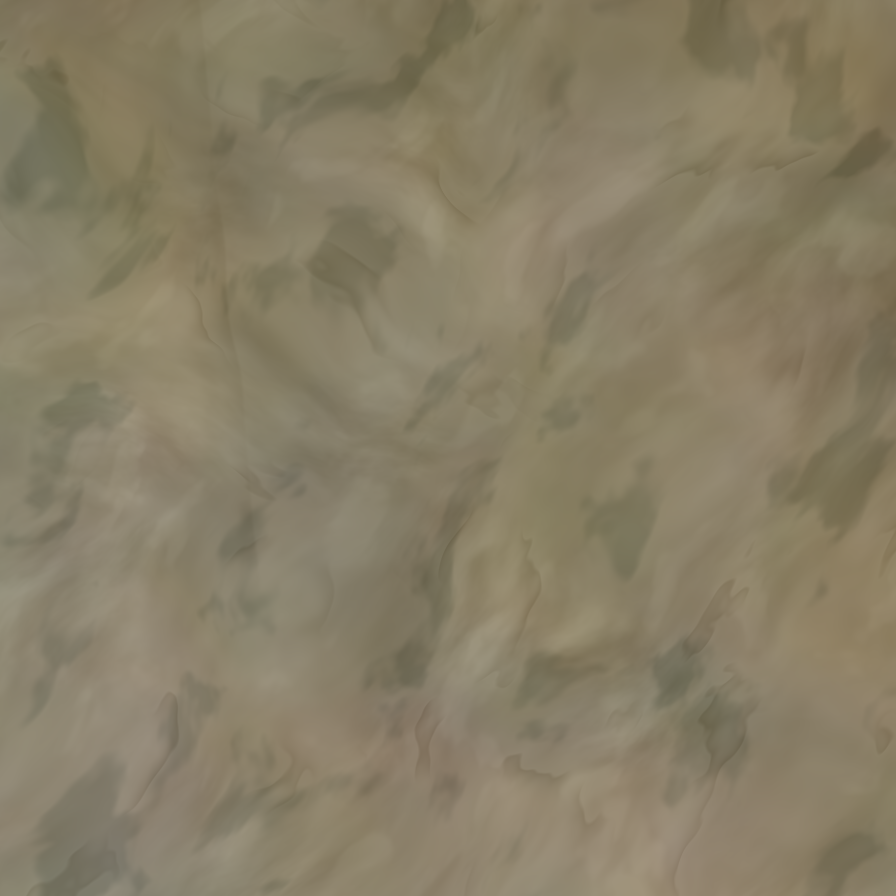
A three.js fragment shader for this texture:

```glsl
// Soft, weathered olive-tan plaster with blurred diagonal trowel smears and faint creases.
varying vec2 vUv;

#define DARK_TONE vec3(0.435, 0.392, 0.292)
#define LIGHT_TONE vec3(0.592, 0.560, 0.470)
#define WARM_SHIFT vec3(0.044, 0.000, -0.022)
#define OLIVE_SHIFT vec3(-0.008, 0.008, -0.042)
#define BLOTCH_SCALE 3.6
#define BLOTCH_CONTRAST 0.34
#define SMEAR_SCALE vec2(3.8, 9.5)
#define SMEAR_CONTRAST 0.50
#define CREASE_DEPTH 0.42
#define RISING_ANGLE 0.92
#define FALLING_ANGLE -0.50
#define SEAM_DEPTH 0.18

vec2 hash22(vec2 p) {
  vec3 q = fract(p.xyx * vec3(0.1031, 0.1030, 0.0973));
  q += dot(q, q.yzx + 33.33);
  return fract((q.xx + q.yz) * q.zy);
}

float cornerSlope(vec2 cell, vec2 corner, vec2 f) {
  return dot(hash22(cell + corner) * 2.0 - 1.0, f - corner);
}

// Gradient noise, centred on zero
float noise(vec2 p) {
  vec2 i = floor(p);
  vec2 f = p - i;
  vec2 u = f * f * f * (f * (f * 6.0 - 15.0) + 10.0);
  float low = mix(cornerSlope(i, vec2(0.0), f), cornerSlope(i, vec2(1.0, 0.0), f), u.x);
  float high = mix(cornerSlope(i, vec2(0.0, 1.0), f), cornerSlope(i, vec2(1.0), f), u.x);
  return mix(low, high, u.y);
}

mat2 rotation(float angle) {
  float c = cos(angle);
  float s = sin(angle);
  return mat2(c, -s, s, c);
}

float fbm(vec2 p) {
  float sum = 0.0;
  float amplitude = 1.0;
  for (int octave = 0; octave < 4; octave++) {
    sum += amplitude * noise(p);
    p = rotation(0.35) * p * 2.03 + 17.3;
    amplitude *= 0.5;
  }
  return sum;
}

// Stretched stroke: x is its soft shade, y a short crease crisp on one side only
vec2 smear(vec2 p, float angle, float seed) {
  vec2 q = rotation(angle) * p * SMEAR_SCALE + seed;
  float shade = fbm(q);
  float edge = shade - 0.08;
  float crease = smoothstep(0.0, 0.05, edge) * exp(-6.0 * max(edge, 0.0));
  float patches = smoothstep(0.0, 0.26, noise(p * 9.0 + seed * 1.7));
  return vec2(shade, crease * patches);
}

void main() {
  vec2 uv = vUv;
  vec2 warp = vec2(noise(uv * 4.0 + 41.0), noise(uv * 4.0 + 73.0));
  vec2 ripple = vec2(noise(uv * 13.0 + 11.0), noise(uv * 13.0 + 37.0));
  vec2 p = uv + 0.09 * warp + 0.018 * ripple;

  // Broad clouding, brighter toward the lower left
  float tone = 0.655 - 0.28 * (uv.y - 0.5) - 0.10 * (uv.x - 0.5);
  tone += BLOTCH_CONTRAST * fbm(p * BLOTCH_SCALE + 9.0);

  // Rising strokes, giving way to falling ones in the upper left
  vec2 rising = smear(p, RISING_ANGLE, 23.0);
  vec2 falling = smear(p, FALLING_ANGLE, 58.0);
  float fallingArea = 1.0 - smoothstep(0.16, 0.42, length(uv - vec2(0.30, 0.68)) + 0.2 * warp.x);
  vec2 stroke = mix(rising, falling, 0.9 * fallingArea);
  tone += SMEAR_CONTRAST * stroke.x - CREASE_DEPTH * stroke.y;

  // Small dark smudges and pale scuffs along the strokes
  float smudge = fbm(rotation(1.0) * p * vec2(6.0, 11.0) + 91.0);
  float smudgeMask = smoothstep(0.14, 0.38, smudge);
  tone -= 0.34 * smudgeMask;
  tone += 0.15 * smoothstep(0.20, 0.42, -smudge);

  // Fine brushed wrinkles, stronger in some places
  float wrinkle = fbm(rotation(mix(0.8, -0.4, step(0.5, fallingArea))) * p * vec2(12.0, 26.0) + 210.0);
  float wrinklePatches = smoothstep(-0.25, 0.30, noise(uv * 5.0 + 67.0));
  tone += 0.36 * wrinkle * wrinklePatches * smoothstep(0.0, 0.12, abs(fallingArea - 0.5));

  // Faint slanting seam that fades out downward
  float seamX = 0.22 + 0.10 * (1.0 - uv.y) + 0.012 * noise(uv * 9.0);
  float seamOffset = uv.x - seamX;
  float seam = smoothstep(-0.022, 0.0, seamOffset) * (1.0 - smoothstep(0.0, 0.005, seamOffset));
  seam *= smoothstep(0.30, 0.42, uv.y) * (0.6 + noise(uv * 7.0 + 5.0));
  tone -= SEAM_DEPTH * seam;

  // Drifting pigment: warm or cool, olive or mauve
  float warmth = 0.85 * fbm(p * 3.4 + 130.0) + 0.55 * (uv.x - 0.42);
  float olive = 0.85 * fbm(p * 3.8 + 180.0) + 0.30 * (uv.y - 0.5);
  warmth -= 0.35 * smudgeMask;

  vec3 color = mix(DARK_TONE, LIGHT_TONE, clamp(tone, -0.1, 1.1));
  color += WARM_SHIFT * warmth + OLIVE_SHIFT * olive;
  gl_FragColor = vec4(color, 1.0);
}
```
